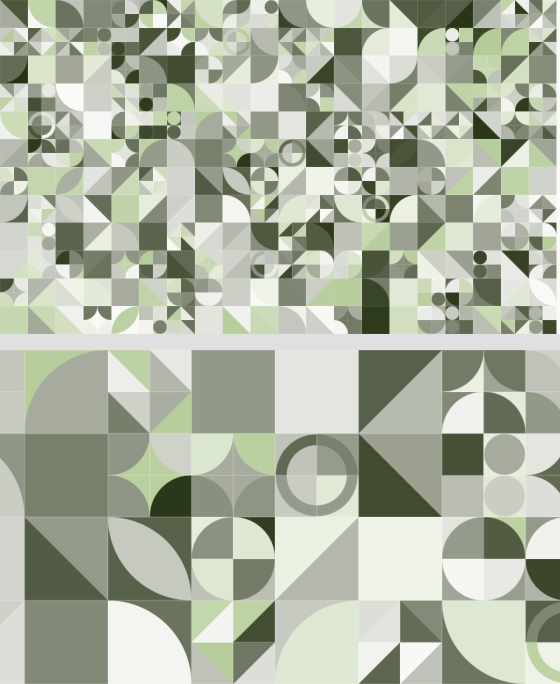
Top, the full canvas; bottom, a detail of the centre.
This pattern is drawn by a Shadertoy shader. Its source:

```glsl
// Patchwork of sage-green square tiles holding arcs, triangles, leaves, rings and dots.
#define COLS 20.0
#define ROWS 12.0
#define SPLIT_SHARE 0.43
#define GREEN_SHARE 0.25
#define TONE_CURVE 0.70
#define SEAM_HALF_WIDTH 0.006
#define SEAM_STRENGTH 0.25
#define RING_RADIUS 0.425
#define RING_HALF_WIDTH 0.065
#define DARK vec3(0.15, 0.20, 0.08)
#define LEAF_GREEN vec3(0.71, 0.80, 0.60)
#define PALE vec3(0.98, 0.98, 0.97)

float hash(vec2 p, float seed) {
    return fract(sin(dot(p, vec2(127.1, 311.7)) + seed * 74.7) * 43758.5453);
}

// Random tone from the sage ramp or the lighter green ramp
vec3 tone(vec2 id, float seed) {
    float h = hash(id, seed);
    bool green = hash(id, seed + 0.5) < GREEN_SHARE;
    return green ? mix(LEAF_GREEN, PALE, 0.85 * h)
                 : mix(DARK, PALE, pow(h, TONE_CURVE));
}

float cover(float d, float px) {
    return clamp(0.5 - d / px, 0.0, 1.0);
}

float quarterDisc(vec2 q, vec2 corner) {
    return length(q - corner) - 1.0;
}

float triangle(vec2 q, vec2 corner) {
    vec2 d = abs(q - corner);
    return (d.x + d.y - 1.0) * 0.7071;
}

vec2 randomCorner(vec2 id) {
    return step(0.5, vec2(hash(id, 3.0), hash(id, 4.0)));
}

// One undivided tile: plain, triangle, quarter disc or leaf
float largeShape(vec2 q, vec2 id, float kind) {
    vec2 corner = randomCorner(id);
    if (kind < 0.30) return 1.0;
    if (kind < 0.66) return triangle(q, corner);
    if (kind < 0.96) return quarterDisc(q, corner);
    return max(quarterDisc(q, corner), quarterDisc(q, 1.0 - corner));
}

// One quadrant of a divided tile; "outer" is its corner away from the centre
float smallShape(vec2 q, vec2 id, vec2 outer, vec2 cell, float kind) {
    vec2 corner = randomCorner(id);
    if (kind < 0.19) return quarterDisc(q, 1.0 - outer);
    if (kind < 0.36) return quarterDisc(q, outer);
    if (kind < 0.46) return quarterDisc(q, corner);
    if (kind < 0.60) return triangle(q, outer);
    if (kind < 0.68) return triangle(q, vec2(outer.x, 1.0 - outer.y));
    if (kind < 0.82) return triangle(q, corner);
    if (kind < 0.93) {
        float dotColumn = step(0.5, hash(cell, 5.0));
        return outer.x == dotColumn ? length(q - 0.5) - 0.49 : 1.0;
    }
    // Quarter of a ring around the tile centre, in half-tile units
    float r = length(q - 1.0 + outer);
    return abs(r - 2.0 * RING_RADIUS) - 2.0 * RING_HALF_WIDTH;
}

vec3 patchwork(vec2 p, float px) {
    if (p.x > COLS) return PALE;
    vec2 cell = floor(p);
    vec2 f = fract(p);
    float kind = hash(cell, 2.0);
    bool divided = hash(cell, 1.0) < SPLIT_SHARE;
    float scale = divided ? 2.0 : 1.0;
    vec2 outer = floor(f * scale);
    vec2 id = cell * 2.0 + outer;
    vec2 q = fract(f * scale);

    float d = divided ? smallShape(q, id, outer, cell, kind)
                      : largeShape(q, id, kind);

    // Concave stars share one ground tone across their four quadrants
    bool star = divided && kind >= 0.19 && kind < 0.36;
    vec3 ground = star ? tone(cell, 9.0) : tone(id, 6.0);
    vec3 col = mix(ground, tone(id, 7.0), cover(d, px * scale));

    // Faint light seam around each tile
    vec2 border = min(q, 1.0 - q) / scale;
    float seam = cover(min(border.x, border.y) - SEAM_HALF_WIDTH, px);
    return mix(col, PALE, SEAM_STRENGTH * seam);
}

void mainImage(out vec4 fragColor, in vec2 fragCoord) {
    float px = ROWS / iResolution.y;
    vec3 sum = vec3(0.0);
    // Four samples per pixel smooth the straight tile borders
    for (int i = 0; i < 4; i++) {
        vec2 offset = vec2(i % 2, i / 2) * 0.5 - 0.25;
        sum += patchwork((fragCoord + offset) * px, px);
    }
    fragColor = vec4(sum * 0.25, 1.0);
}
```
